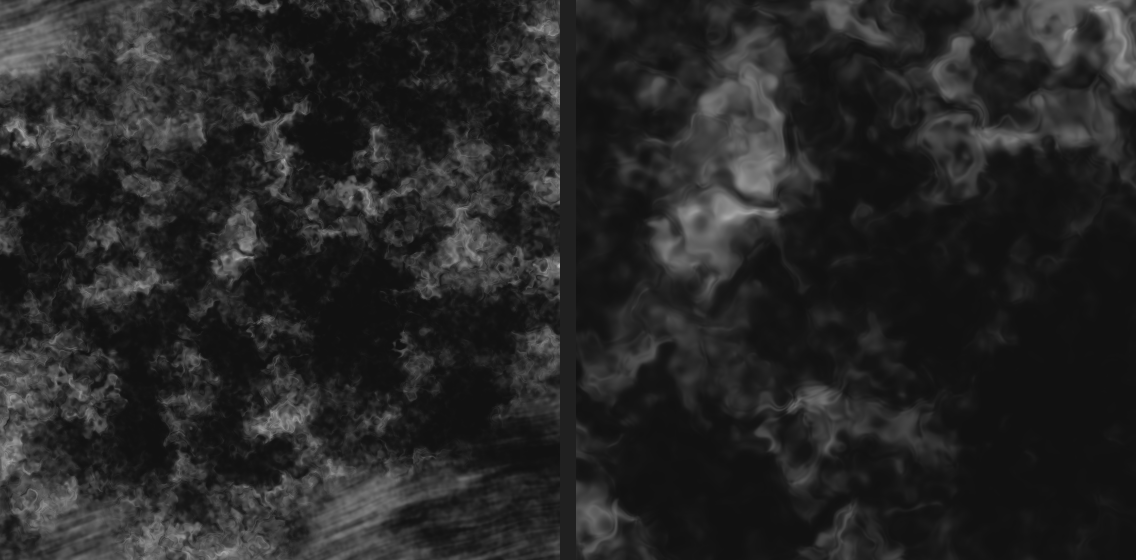
Left, the full canvas; right, a detail of the centre.
This texture is drawn by a Shadertoy shader. Its source:

```glsl
// Draws a dark monochrome hillside: ragged bushes, deep shadows and slanted dry grass.

const float SHADOW_TONE = 0.065;             // darkest grey
const float MID_LIFT = 0.10;                 // light above shadow at average exposure
const float CONTRAST = 0.15;                 // grey per unit of exposure
const float SHADOW_KNEE = 0.05;              // softness of the roll into shadow
const vec2 PATCH_SCALE = vec2(3.4, 4.6);     // broad light and shadow
const float BUSH_SCALE = 12.0;               // foliage clumps
const float LEAF_SCALE = 75.0;               // leaf speckle
const vec2 GRASS_SCALE = vec2(6.0, 42.0);    // along and across the blades
const float GRASS_ANGLE = 0.27;              // slope of the blades, radians
const vec2 THICKET_CENTRE = vec2(0.42, 0.68);
const float THICKET_RADIUS = 0.52;
const float NOISE_DEVIATION = 0.21;          // spread of one noise layer

float hash(vec2 cell) {
    uvec2 q = uvec2(ivec2(cell)) * uvec2(1597u, 3571u);
    uint h = (q.x ^ (q.y << 7)) * 74761u + q.y;
    h = (h ^ (h >> 15)) * 73471u;
    h = (h ^ (h >> 13)) * 91837u;
    h ^= h >> 16;
    return float(h & 65535u) / 65535.0;
}

float valueNoise(vec2 p) {
    vec2 cell = floor(p);
    vec2 f = fract(p);
    f = f * f * (3.0 - 2.0 * f);
    float low = mix(hash(cell), hash(cell + vec2(1, 0)), f.x);
    float high = mix(hash(cell + vec2(0, 1)), hash(cell + vec2(1, 1)), f.x);
    return mix(low, high, f.y);
}

// Layered noise with zero mean and roughly unit variance
float fbm(vec2 p, int octaves, float gain) {
    float sum = 0.0, power = 0.0, amplitude = 1.0;
    for (int i = 0; i < octaves; i++) {
        sum += amplitude * (valueNoise(p) - 0.5);
        power += amplitude * amplitude;
        amplitude *= gain;
        p = mat2(1.6, 1.2, -1.2, 1.6) * p + 17.3;
    }
    return sum / (sqrt(power) * NOISE_DEVIATION);
}

// Clumps with frayed outlines, lit from above
float bushes(vec2 uv) {
    vec2 fray = vec2(fbm(uv * 34.0 + 5.0, 3, 0.6), fbm(uv * 34.0 + 61.0, 3, 0.6));
    vec2 p = uv * BUSH_SCALE + 0.13 * fray;
    float clump = fbm(p, 5, 0.62);
    float above = fbm(p + vec2(-0.12, 0.28), 3, 0.62);
    float lit = 0.9 * clump + 0.35 * (clump - above);
    return lit + 0.16 * (lit * lit - 1.0);
}

// Long thin streaks that bend slightly
float grass(vec2 uv) {
    float c = cos(GRASS_ANGLE), s = sin(GRASS_ANGLE);
    vec2 blade = vec2(c * uv.x + s * uv.y, c * uv.y - s * uv.x);
    blade.y += 0.009 * fbm(uv * 4.0 + 29.0, 2, 0.5);
    float coarse = fbm(blade * GRASS_SCALE, 2, 0.7);
    float fine = fbm(blade * GRASS_SCALE * 2.3 + 43.0, 2, 0.7);
    return 0.75 * coarse + 0.6 * fine;
}

void mainImage(out vec4 fragColor, in vec2 fragCoord) {
    vec2 uv = fragCoord / iResolution.y;

    // Broad light, and where the grass opens up around the thicket
    float light = fbm(uv * PATCH_SCALE + 8.0, 4, 0.5);
    float opening = 3.0 * (distance(uv, THICKET_CENTRE) - THICKET_RADIUS)
                  + 0.5 * fbm(uv * 3.0 + 90.0, 4, 0.55);
    float grassCover = smoothstep(-0.15, 0.65, opening);

    // Exposure of each kind of ground
    float speckle = fbm(uv * LEAF_SCALE + 3.0, 2, 0.8);
    float foliage = 0.58 * light + 0.64 * bushes(uv) + 0.27 * speckle - 0.12;
    float meadow = 0.72 * light + 0.42 * grass(uv) + 0.17 * speckle
                 + 0.15 * fbm(uv * 14.0 + 70.0, 3, 0.6) + 0.25;
    float exposure = mix(foliage, meadow, grassCover);

    // Soft roll into shadow
    float lift = MID_LIFT + CONTRAST * exposure;
    float tone = SHADOW_TONE + SHADOW_KNEE * log(1.0 + exp(lift / SHADOW_KNEE));
    fragColor = vec4(vec3(min(tone, 0.75)), 1.0);
}
```
